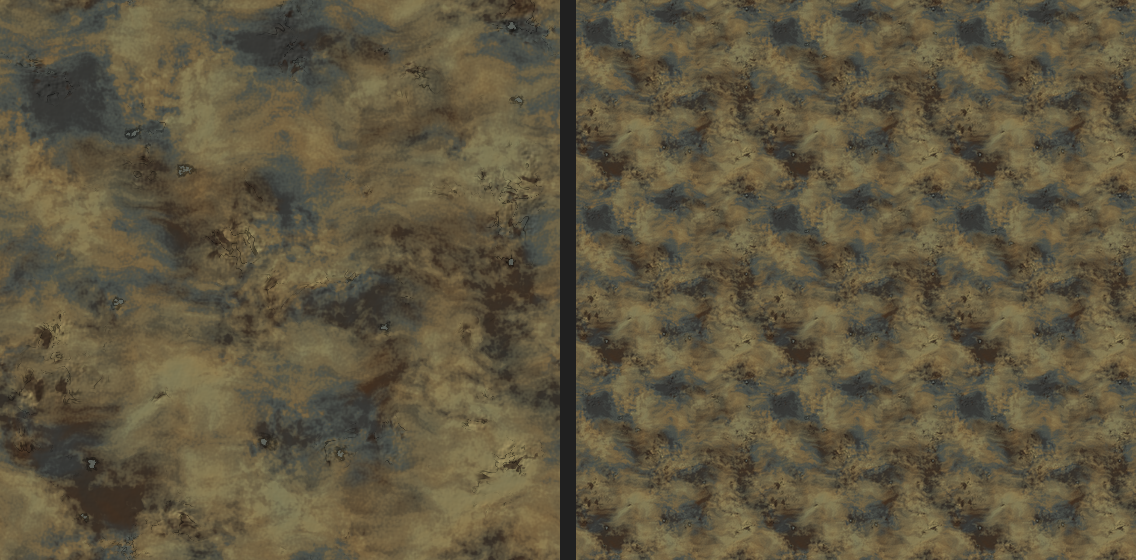
Left: one tile. Right: repeated 3 by 3.
Reproduce this texture procedurally as a Shadertoy shader.

```glsl
// Weathered ochre plaster with slate-blue and dark brown stains, seamless tile.

// Integer hash: two random values in 0..1 for a lattice cell
vec2 hash2(ivec2 cell, int seed) {
    uvec2 v = uvec2(cell + seed * ivec2(571, 1319));
    v = v * 1664525u + 1013904223u;
    v.x += v.y * 1664525u;
    v.y += v.x * 1664525u;
    v ^= v >> 16u;
    v.x += v.y * 1664525u;
    v.y += v.x * 1664525u;
    v ^= v >> 16u;
    return vec2(v & 65535u) / 65535.0;
}

// Slope at a lattice corner, wrapped at the period
float corner(vec2 cell, vec2 offset, vec2 period, int seed) {
    ivec2 wrapped = ivec2(floor(mod(cell + 0.5, period)));
    return dot(normalize(hash2(wrapped, seed) - 0.50013), offset);
}

// Gradient noise that repeats after a whole number of cells
float noise(vec2 p, vec2 period, int seed) {
    vec2 c = floor(p), f = p - c;
    vec2 w = f * f * f * (f * (f * 6.0 - 15.0) + 10.0);
    vec2 e = vec2(1, 0);
    float low = mix(corner(c, f, period, seed), corner(c + e.xy, f - e.xy, period, seed), w.x);
    float high = mix(corner(c + e.yx, f - e.yx, period, seed), corner(c + 1.0, f - 1.0, period, seed), w.x);
    return mix(low, high, w.y);
}

float fbm(vec2 uv, vec2 freq, int octaves, float gain, int seed) {
    float sum = 0.0, amp = 1.0;
    for (int i = 0; i < octaves; i++) {
        sum += amp * noise(uv * freq + 0.37 * float(i), freq, seed + 20 * i);
        freq *= 2.0;
        amp *= gain;
    }
    return sum;
}

// Brown to ochre paint ramp
vec3 paint(float tone) {
    vec3 c = mix(vec3(0.225, 0.185, 0.145), vec3(0.35, 0.31, 0.228), smoothstep(0.05, 0.42, tone));
    c = mix(c, vec3(0.44, 0.385, 0.268), smoothstep(0.38, 0.66, tone));
    return mix(c, vec3(0.52, 0.475, 0.325), smoothstep(0.62, 1.0, tone));
}

void mainImage(out vec4 fragColor, in vec2 fragCoord) {
    vec2 uv = fragCoord / iResolution.xy;
    vec2 warp = vec2(fbm(uv, vec2(5), 4, 0.5, 1), fbm(uv, vec2(5), 4, 0.5, 2));
    vec2 q = uv + 0.05 * warp;

    // Broad clouds, mottled spots, brushed streaks and grain
    float tone = 0.52 + 0.85 * fbm(q, vec2(4, 5), 7, 0.58, 3);
    float mottled = smoothstep(-0.1, 0.25, fbm(uv, vec2(5), 3, 0.5, 5));
    tone += 0.45 * mottled * fbm(uv + 0.01 * warp, vec2(44), 3, 0.6, 4);
    tone += 0.2 * fbm(q, vec2(9, 54), 2, 0.6, 7);
    tone += 0.14 * noise(uv * 190.0, vec2(190), 10);

    // Paint, drifting between rusty and greenish
    vec3 color = paint(tone);
    color += vec3(0.04, 0.0, -0.025) * fbm(q, vec2(7, 9), 5, 0.6, 11);

    // Slate-blue stains in the darker areas
    float blue = smoothstep(-0.12, 0.28, fbm(q, vec2(3, 4), 6, 0.58, 6));
    blue *= 1.0 - smoothstep(0.32, 0.64, tone);
    vec3 slate = mix(vec3(0.215, 0.225, 0.22), vec3(0.30, 0.335, 0.32), smoothstep(0.0, 0.5, tone));
    color = mix(color, slate, 0.85 * blue);

    // Flaking crust: dark pits, thin cracks and lit relief
    float crust = smoothstep(0.2, 0.5, fbm(uv, vec2(6, 7), 4, 0.6, 8));
    float pits = smoothstep(0.18, 0.5, fbm(q, vec2(22, 26), 4, 0.6, 12));
    color = mix(color, vec3(0.17, 0.125, 0.095), 0.75 * crust * pits);
    float crack = 1.0 - smoothstep(0.0, 0.06, abs(fbm(q, vec2(18), 4, 0.6, 9)));
    color *= 1.0 - 0.4 * crust * crack;
    float relief = fbm(uv + vec2(0.0016, -0.0016), vec2(40), 3, 0.6, 13) - fbm(uv, vec2(40), 3, 0.6, 13);
    color *= 1.0 + relief * (0.12 + 0.6 * crust);

    // Scattered pale chips with dark ragged rims
    float ragged = 0.011 * fbm(uv, vec2(64), 3, 0.7, 14);
    for (int i = 0; i < 12; i++) {
        vec2 toChip = fract(uv - hash2(ivec2(i, 3), 15) + 0.5) - 0.5;
        float size = mix(0.003, 0.007, hash2(ivec2(i, 5), 16).x);
        float d = length(toChip * vec2(0.8, 1.0)) + ragged;
        color *= 1.0 - 0.4 * (1.0 - smoothstep(size, size * 2.6, d));
        color = mix(color, vec3(0.45, 0.48, 0.45), 0.7 * (1.0 - smoothstep(size * 0.3, size * 0.9, d)));
    }

    fragColor = vec4(clamp(color, 0.0, 1.0), 1.0);
}
```
